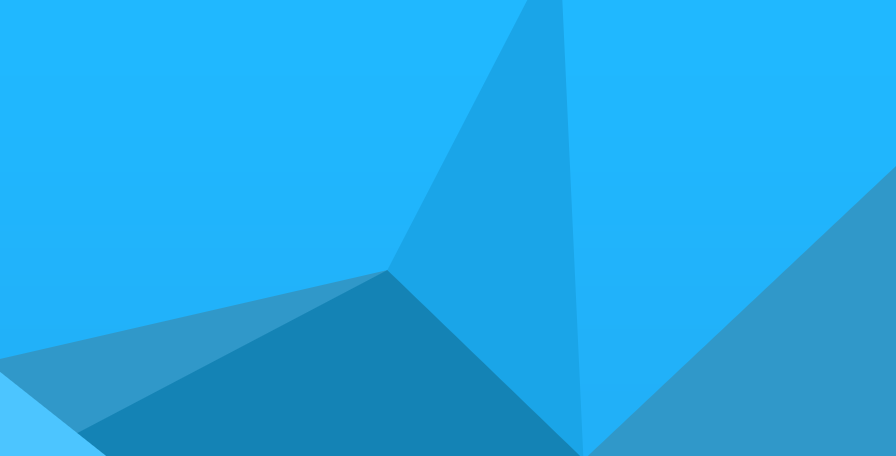
Write a Shadertoy shader that draws this background.

```glsl
const vec3 SKY_TOP = vec3(0.125, 0.722, 1.0);
const vec3 SKY_BASE = vec3(0.13, 0.69, 0.973);
const vec3 FACET = vec3(0.102, 0.647, 0.91);
const vec3 STEEL = vec3(0.188, 0.596, 0.788);
const vec3 DEEP = vec3(0.08, 0.515, 0.71);
const vec3 PALE = vec3(0.30, 0.773, 1.0);

// Signed distance to the line a-b, positive on its left; stretch sets the metric
float leftOf(vec2 p, vec2 a, vec2 b, vec2 stretch) {
    vec2 along = normalize((b - a) * stretch);
    vec2 offset = (p - a) * stretch;
    return along.x * offset.y - along.y * offset.x;
}

vec3 paint(vec3 base, vec3 tint, float dist, float pixel) {
    return mix(base, tint, clamp(0.5 + dist / pixel, 0.0, 1.0));
}

void mainImage(out vec4 fragColor, in vec2 fragCoord) {
    vec2 uv = fragCoord / iResolution.xy;
    vec2 stretch = vec2(iResolution.x / iResolution.y, 1.0);
    float pixel = 1.0 / iResolution.y;

    // Shared corners, as fractions of the canvas
    vec2 peak = vec2(0.4323, 0.4077);
    vec2 facetTop = vec2(0.5885, 1.0);
    vec2 valley = vec2(0.651, 0.0);

    // Sky
    vec3 color = mix(SKY_BASE, SKY_TOP, smoothstep(0.0, 1.0, uv.y));

    // Tall facet above the peak
    float facet = min(leftOf(uv, facetTop, peak, stretch),
                      leftOf(uv, valley, vec2(0.6276, 1.0), stretch));
    color = paint(color, FACET, facet, pixel);

    // Right slope
    float slope = leftOf(uv, vec2(1.0, 0.636), vec2(0.656, 0.0), stretch);
    color = paint(color, STEEL, slope, pixel);

    // Left ridge
    float ridge = min(leftOf(uv, peak, vec2(0.0, 0.2128), stretch),
                      leftOf(uv, peak, facetTop, stretch));
    color = paint(color, STEEL, ridge, pixel);

    // Dark central face
    float face = min(leftOf(uv, peak, vec2(0.0872, 0.0513), stretch),
                     leftOf(uv, vec2(0.6475, 0.0), peak, stretch));
    color = paint(color, DEEP, face, pixel);

    // Pale lower-left corner
    float corner = leftOf(uv, vec2(0.1185, 0.0), vec2(0.0, 0.1846), stretch);
    color = paint(color, PALE, corner, pixel);

    fragColor = vec4(color, 1.0);
}
```
